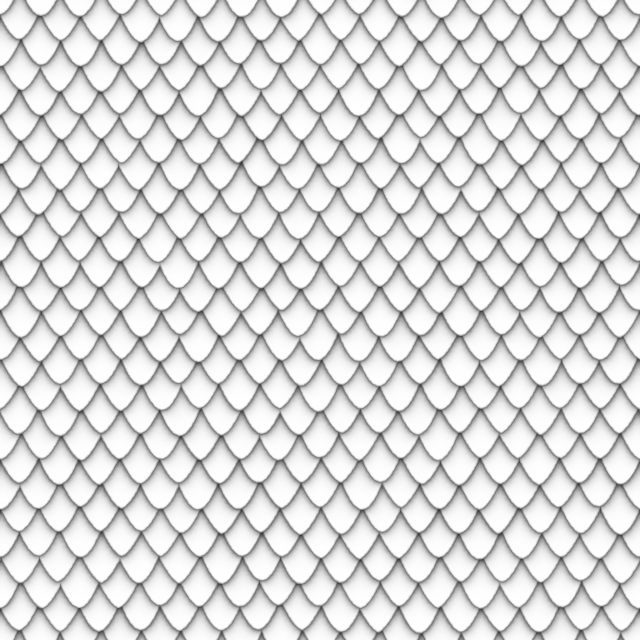
This pattern is drawn by a Shadertoy shader. Its source:

```glsl
const vec2 GRID = vec2(16.0, 26.0);         // scales across, rows down
const float ROW_HEIGHT = GRID.x / GRID.y;   // lengths are in column widths
const float ROW_SHIFT = 0.33;

vec3 hash3(vec2 cell) {
    vec3 s = vec3(dot(cell, vec2(127.1, 311.7)),
                  dot(cell, vec2(269.5, 183.3)),
                  dot(cell, vec2(419.2, 371.9)));
    return fract(sin(s) * 43758.5);
}

// Wrapping cellular noise: distance to the nearest feature point
float cellular(vec2 p, float period) {
    vec2 base = floor(p);
    float nearest = 2.0;
    for (int y = -1; y <= 1; y++)
    for (int x = -1; x <= 1; x++) {
        vec2 cell = base + vec2(x, y);
        vec2 point = cell + hash3(mod(cell, period)).xy;
        nearest = min(nearest, distance(p, point));
    }
    return nearest;
}

// Signed distance to a rounded point that opens upward, negative inside
float scaleDistance(vec2 p, float roundness) {
    float rise = ROW_HEIGHT * 1.03;
    float a = max(2.0 * abs(p.x), 0.001);
    float outline = rise * pow(a, roundness);
    float slope = 2.0 * rise * roundness * pow(a, roundness - 1.0);
    return (outline - p.y) / sqrt(1.0 + slope * slope);
}

// One row: x = distance to its scalloped edge, y = light left under its shadow
vec2 scaleRow(vec2 p, float row, float grain) {
    float stagger = 0.5 * (1.0 - mod(row, 2.0));
    float column = round(p.x - stagger);
    float edge = 10.0;
    float light = 1.0;
    for (int i = -1; i <= 1; i++) {
        float c = column + float(i);
        vec2 id = mod(vec2(c, row), GRID);
        vec3 variation = hash3(id + 3.0);
        vec2 tip = vec2(c + stagger, (row + ROW_SHIFT) * ROW_HEIGHT);
        tip += (variation.xy - 0.5) * vec2(0.11, 0.09);
        float d = scaleDistance(p - tip, mix(1.55, 2.1, variation.z)) + grain;
        float depth = mix(0.45, 0.55, hash3(id + 41.0).x);
        light *= 1.0 - depth * exp(-max(d, 0.0) / 0.072);
        edge = min(edge, d);
    }
    return vec2(edge, light);
}

// Bright face with a thin dark rim
float faceShade(float d) {
    float t = d / 0.034;
    return 1.0 - 0.5 * exp(-t * t);
}

void mainImage(out vec4 fragColor, in vec2 fragCoord) {
    vec2 uv = fragCoord / iResolution.xy;
    vec2 p = uv * GRID.x;
    float softness = 0.6 * GRID.x / iResolution.x;
    float grain = (cellular(uv * 160.0, 160.0) - 0.45) * 0.016;
    float baseRow = floor(uv.y * GRID.y - ROW_SHIFT);

    // Paint from the lowest row upward, each overlapping the last
    float shade = 1.0;
    for (int i = -2; i <= 1; i++) {
        vec2 layer = scaleRow(p, baseRow + float(i), grain);
        float cover = 1.0 - smoothstep(-softness, softness, layer.x);
        shade = mix(shade * layer.y, faceShade(layer.x), cover);
    }
    fragColor = vec4(vec3(shade), 1.0);
}
```
